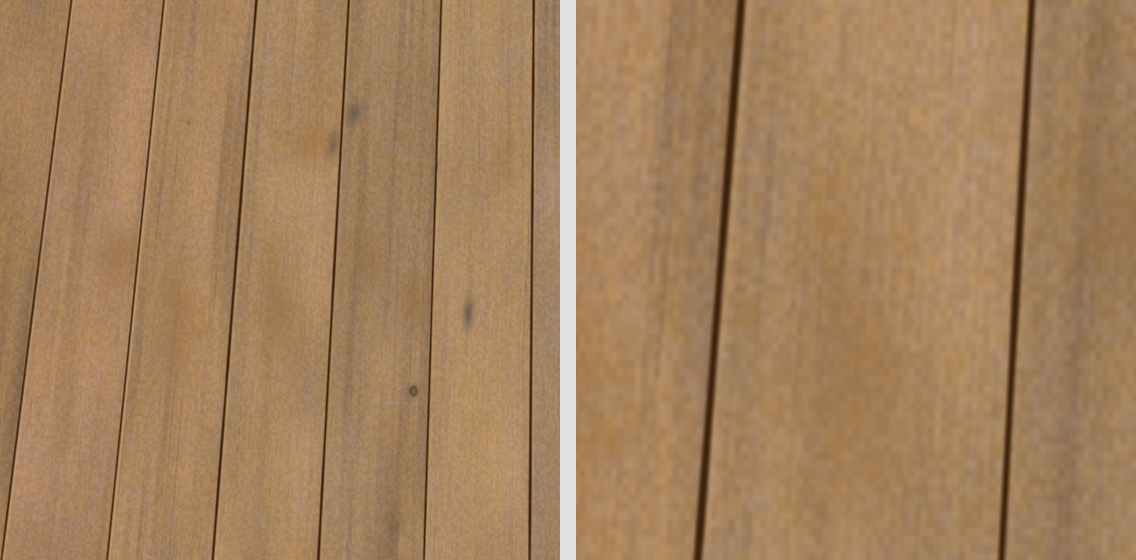
Left, the full canvas; right, a detail of the centre.
A WebGL 2 fragment shader for this texture:

```glsl
#version 300 es
precision highp float;
// Weathered wooden planks running away in slight perspective.
// Straight seams fan out from a linear offset and spacing; layered noise
// stretched along each plank gives grain, and soft ellipses give knots and stains.

uniform vec2 u_resolution;
out vec4 fragColor;

// Seam layout: first seam position and plank width at the bottom and top edges
const vec2 FIRST_SEAM = vec2(0.0026, 0.1276);
const vec2 PLANK_WIDTH = vec2(0.1886, 0.1651);
const float SEAM_SOFTNESS = 0.0030;

const vec3 SEAM_DARK = vec3(0.22, 0.12, 0.03);
const vec3 EDGE_LIGHT = vec3(0.77, 0.64, 0.49);
const vec3 STREAK_GREY = vec3(0.46, 0.36, 0.29);
const vec3 STAIN_AMBER = vec3(0.57, 0.40, 0.20);
const vec3 KNOT_GREY = vec3(0.36, 0.32, 0.27);
const vec3 KNOT_CORE = vec3(0.25, 0.17, 0.12);

// Strength of the fine speckle, its colour shift and the broad shading
const float SPECKLE = 0.062;
const float HUE_SHIFT = 0.080;
const float SHADING = 0.10;

// Per plank, from left to right
const vec3 PLANK_TINT[7] = vec3[7](
    vec3(0.64, 0.495, 0.345), vec3(0.675, 0.525, 0.39), vec3(0.665, 0.52, 0.37),
    vec3(0.67, 0.53, 0.38), vec3(0.64, 0.51, 0.37), vec3(0.69, 0.55, 0.395),
    vec3(0.64, 0.52, 0.40));
const float STREAKS[7] = float[7](0.85, 0.45, 0.60, 0.35, 0.55, 0.22, 1.1);

// Per seam: half width of the dark gap and strength of the lit edge
const float GAP[6] = float[6](0.0005, 0.0004, 0.0011, 0.0010, 0.0006, 0.0010);
const float LIT[6] = float[6](0.45, 0.65, 0.25, 0.15, 0.25, 0.20);

// Centre and radii of each ellipse, and its strength
const vec4 KNOTS[7] = vec4[7](
    vec4(0.634, 0.799, 0.017, 0.021), vec4(0.596, 0.742, 0.013, 0.030),
    vec4(0.837, 0.440, 0.011, 0.032), vec4(0.737, 0.301, 0.011, 0.014),
    vec4(0.336, 0.779, 0.003, 0.005), vec4(0.781, 0.703, 0.003, 0.012),
    vec4(0.707, 0.060, 0.016, 0.024));
const float KNOT_STRENGTH[7] = float[7](0.65, 0.60, 0.75, 0.65, 0.70, 0.80, 0.30);
const vec4 STAINS[7] = vec4[7](
    vec4(0.655, 0.545, 0.035, 0.050), vec4(0.745, 0.460, 0.028, 0.050),
    vec4(0.900, 0.710, 0.028, 0.060), vec4(0.500, 0.440, 0.035, 0.090),
    vec4(0.312, 0.435, 0.033, 0.100), vec4(0.550, 0.745, 0.045, 0.040),
    vec4(0.215, 0.550, 0.040, 0.050));

float hash(vec2 p) {
    vec3 q = fract(vec3(p.xyx) * 0.1031);
    q += dot(q, q.yzx + 33.33);
    return fract((q.x + q.y) * q.z);
}

float noise(vec2 p) {
    vec2 i = floor(p), f = fract(p);
    f = f * f * (3.0 - 2.0 * f);
    return mix(mix(hash(i), hash(i + vec2(1, 0)), f.x),
               mix(hash(i + vec2(0, 1)), hash(i + vec2(1, 1)), f.x), f.y);
}

// Streaks, blotches and fine speckle; board is across and along the plank
vec3 wood(vec2 board, vec2 uv, int plank) {
    vec2 p = board + vec2(17.0, 31.0) * float(plank + 1);
    float bend = 0.06 * noise(p * vec2(2.0, 3.0));
    float x = p.x + bend;
    float broad = noise(vec2(x * 7.0, p.y * 1.6));
    float narrow = noise(vec2(x * 24.0, p.y * 3.0));
    float fine = noise(vec2(p.x * 60.0, p.y * 14.0)) - 0.5;
    float blotch = noise(p * vec2(2.5, 6.0) + 9.0) - 0.5;

    vec3 color = PLANK_TINT[plank] * (1.0 + SHADING * blotch);
    float streak = smoothstep(0.45, 0.95, 0.55 * broad + 0.45 * narrow);
    color = mix(color, STREAK_GREY, 0.65 * STREAKS[plank] * streak);

    // Thin dark fibres that come and go along the board
    float fibre = smoothstep(0.74, 0.98, noise(vec2(x * 38.0, p.y * 4.0 + 50.0)));
    color = mix(color, STREAK_GREY, 0.32 * fibre * broad);
    color *= 1.0 + 0.045 * fine;

    float speckle = noise(uv * vec2(270.0, 200.0)) - 0.5;
    float hue = noise(uv * vec2(130.0, 90.0) + 40.0) - 0.5;
    float warmth = noise(p * vec2(6.0, 9.0) + 80.0) - 0.5;
    color += SPECKLE * speckle + HUE_SHIFT * hue * vec3(0.2, -0.06, -0.75);
    return color + warmth * vec3(0.01, 0.0, -0.035);
}

void main() {
    vec2 uv = gl_FragCoord.xy / u_resolution;
    float pixel = 1.0 / u_resolution.x;

    // Plank coordinates
    float width = mix(PLANK_WIDTH.x, PLANK_WIDTH.y, uv.y);
    float across = (uv.x - mix(FIRST_SEAM.x, FIRST_SEAM.y, uv.y)) / width;
    int plank = clamp(int(floor(across)) + 1, 0, 6);
    vec3 color = wood(vec2(fract(across), uv.y), uv, plank);

    // Amber stains and grey knots, with ragged outlines
    vec2 ragged = 0.006 * vec2(noise(uv * 45.0), noise(uv * 45.0 + 70.0)) - 0.003;
    for (int i = 0; i < 7; i++) {
        vec2 s = (uv + 3.0 * ragged - STAINS[i].xy) / STAINS[i].zw;
        color = mix(color, STAIN_AMBER, 0.36 * exp(-dot(s, s)));

        vec2 k = (uv + ragged * 0.6 - KNOTS[i].xy) / KNOTS[i].zw;
        k.x -= 0.25 * k.y;
        float body = exp(-1.4 * dot(k, k));
        float tail = exp(-9.0 * k.x * k.x - 0.35 * k.y * k.y);
        color = mix(color, KNOT_GREY, KNOT_STRENGTH[i] * max(body, 0.4 * tail));
    }

    // Ringed heart of the small round knot
    float ring = length((uv + ragged - KNOTS[3].xy) / KNOTS[3].zw) - 0.55;
    color = mix(color, KNOT_CORE, 0.5 * exp(-20.0 * ring * ring));

    // Dark gap with a soft shoulder and a lit edge on its right
    int seam = clamp(int(floor(across + 0.5)), 0, 5);
    float side = (across - float(seam)) * width;
    float gap = GAP[seam] * (0.7 + 0.6 * noise(vec2(float(seam) * 7.0, uv.y * 14.0)));
    float lit = exp(-pow((side - gap - 0.0040) / 0.0018, 2.0));
    color = mix(color, EDGE_LIGHT, LIT[seam] * lit);
    float blur = max(SEAM_SOFTNESS, pixel);
    float dark = 1.0 - smoothstep(gap - 0.3 * blur, gap + blur, abs(side));
    color = mix(color, SEAM_DARK, 0.96 * dark);

    fragColor = vec4(color, 1.0);
}
```
